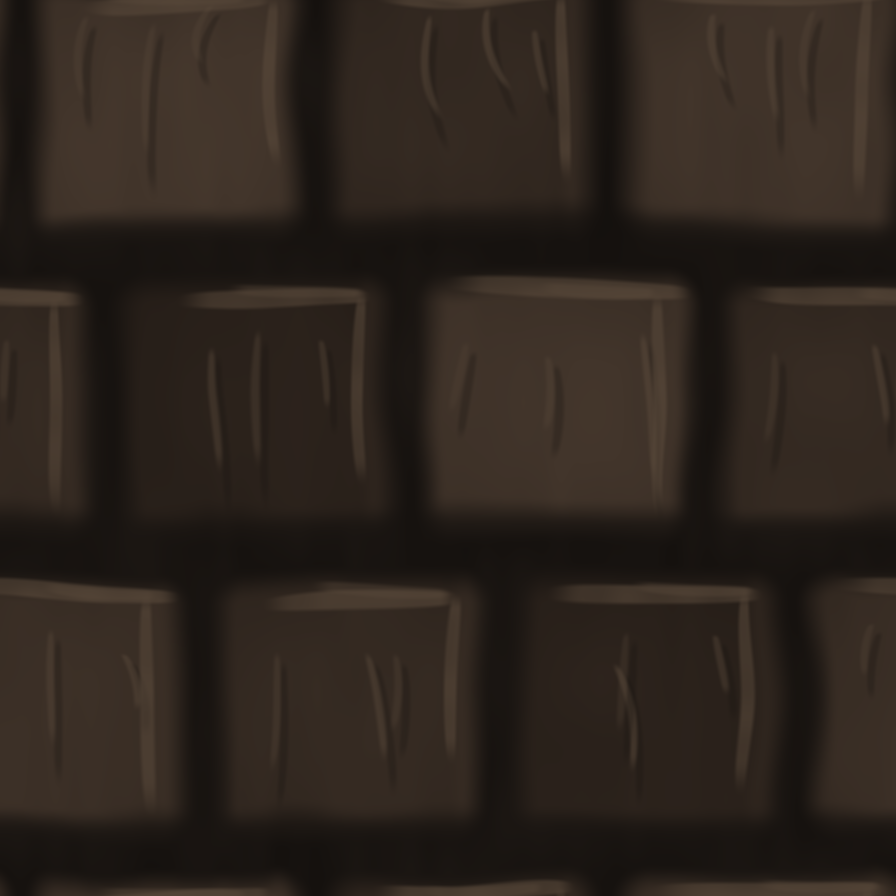
This texture is drawn by a WebGL 2 fragment shader. Its source:

```glsl
#version 300 es
precision highp float;

#define GRID 3.0
#define ROW_LIFT 0.145
#define FIRST_SHIFT 0.67
#define ROW_SHIFT 0.31
#define WOBBLE 0.045
#define EDGE_SOFTNESS 0.06
#define GLOSS 0.75
#define SCRATCHES 3
#define JOINT_COLOR vec3(0.088, 0.072, 0.060)
#define DARK_STONE vec3(0.145, 0.114, 0.092)
#define LIGHT_STONE vec3(0.268, 0.215, 0.174)
#define RIM_COLOR vec3(0.365, 0.300, 0.240)

uniform vec2 u_resolution;
out vec4 fragColor;

float hash(vec2 p) {
  vec3 q = fract(p.xyx * vec3(0.1031, 0.1030, 0.0973));
  q += dot(q, q.yzx + 33.33);
  return fract((q.x + q.y) * q.z);
}

// Value noise that wraps over the canvas
float noise(vec2 uv, vec2 cells) {
  vec2 p = uv * cells;
  vec2 i = floor(p);
  vec2 f = fract(p);
  f = f * f * (3.0 - 2.0 * f);
  vec2 a = mod(i, cells);
  vec2 b = mod(i + 1.0, cells);
  return mix(mix(hash(a), hash(vec2(b.x, a.y)), f.x),
             mix(hash(vec2(a.x, b.y)), hash(b), f.x), f.y);
}

float roundedBox(vec2 p, vec2 halfSize, float radius) {
  vec2 d = abs(p) - halfSize + radius;
  return length(max(d, 0.0)) + min(max(d.x, d.y), 0.0) - radius;
}

// Tapered brush stroke running down from its top end
float stroke(vec2 p, vec2 top, float len, float width, float lean, float bend) {
  float t = (top.y - p.y) / len;
  float s = clamp(t, 0.0, 1.0);
  float arc = 4.0 * s * (1.0 - s);
  float x = abs(p.x - top.x - lean * s + bend * arc);
  float w = width * (0.45 + 0.55 * sqrt(arc));
  float ends = smoothstep(-0.02, 0.08, t) * smoothstep(1.02, 0.82, t);
  return smoothstep(w + 0.009, w - 0.009, x) * ends;
}

// Stone brightness: one matrix column per row, from the lowest up
float stoneTone(vec2 id) {
  mat3 tones = mat3(0.48, 0.18, 0.65,
                    0.15, 0.88, 0.48,
                    0.90, 0.42, 0.82);
  return tones[int(id.y)][int(id.x)];
}

void main() {
  vec2 uv = gl_FragCoord.xy / u_resolution;

  // Staggered grid with hand-drawn wobble
  vec2 warp = vec2(noise(uv, vec2(9.0)), noise(uv.yx, vec2(8.0))) - 0.5;
  vec2 grid = uv * GRID - vec2(0.0, ROW_LIFT) + WOBBLE * warp;
  float row = mod(floor(grid.y), GRID);
  grid.x -= FIRST_SHIFT - ROW_SHIFT * row;
  vec2 id = vec2(mod(floor(grid.x), GRID), row);
  vec2 p = fract(grid);
  float seedA = hash(id + 17.0);
  float seedB = hash(id + 41.0);
  float seedC = hash(id + 73.0);

  // Painted stone face, darker toward its sides
  float streak = noise(uv, vec2(48.0, 9.0)) - 0.5;
  float cloud = noise(uv, vec2(12.0)) - 0.5;
  vec3 stone = mix(DARK_STONE, LIGHT_STONE, stoneTone(id));
  stone *= 1.03 + 0.04 * streak + 0.08 * cloud;
  stone *= 1.0 - 0.35 * dot(p - vec2(0.52, 0.45), p - vec2(0.52, 0.45));
  stone = mix(stone, LIGHT_STONE, 0.25 * smoothstep(0.82, 0.90, p.x));

  // Scratches: a pale left side with a longer shadow beside it
  for (int i = 0; i < SCRATCHES; i++) {
    vec2 key = id * 5.0 + float(i) * 11.0;
    float a = hash(key + 3.0);
    float b = hash(key + 7.0);
    vec2 top = vec2(0.20 + 0.20 * (float(i) + a), 0.62 + 0.24 * b);
    float len = 0.18 + 0.32 * hash(key + 13.0);
    float lean = 0.12 * (a - 0.4);
    float bend = 0.07 * (b - 0.4);
    float shade = stroke(p, top + vec2(0.026, -0.03), len * 1.25, 0.014, lean, bend);
    float light = stroke(p, top, len, 0.013, lean, bend);
    stone = mix(stone, JOINT_COLOR, 0.28 * shade);
    stone = mix(stone, RIM_COLOR, (0.18 + 0.28 * a) * light);
  }

  // Soft dark joints, heavier under each stone
  float edge = roundedBox(p - vec2(0.50, 0.49), vec2(0.425, 0.405), 0.07);
  edge += 0.03 * cloud + 0.015 * streak;
  float face = smoothstep(EDGE_SOFTNESS, -EDGE_SOFTNESS, edge);
  face *= mix(0.35, 1.0, smoothstep(0.07, 0.18, p.y + 0.04 * cloud));
  vec3 joint = JOINT_COLOR * (1.08 + 0.25 * cloud + 0.15 * streak);
  vec3 color = mix(joint, stone, face);

  // Worn highlights on the right and top edges
  float side = stroke(p, vec2(0.82 + 0.04 * seedA, 0.86), 0.55 + 0.20 * seedB,
                      0.022, 0.05 * (seedC - 0.4), 0.01);
  float rightEnd = 0.84 + 0.10 * seedB;
  float crown = stroke(p.yx, vec2(0.85 + 0.02 * seedC, rightEnd),
                       rightEnd - 0.10 - 0.14 * seedA, 0.031, 0.06 * (seedB - 0.4), 0.0);
  float overlap = stroke(p.yx, vec2(0.868, rightEnd - 0.12 * seedC),
                         0.36 + 0.14 * seedA, 0.020, 0.02, 0.006);
  float grain = 0.85 + 0.3 * noise(uv, vec2(30.0));
  color = mix(color, RIM_COLOR, GLOSS * 0.66 * grain * side);
  color = mix(color, RIM_COLOR, GLOSS * 0.66 * grain * crown);
  color = mix(color, RIM_COLOR, GLOSS * 0.45 * overlap);

  fragColor = vec4(color, 1.0);
}
```
